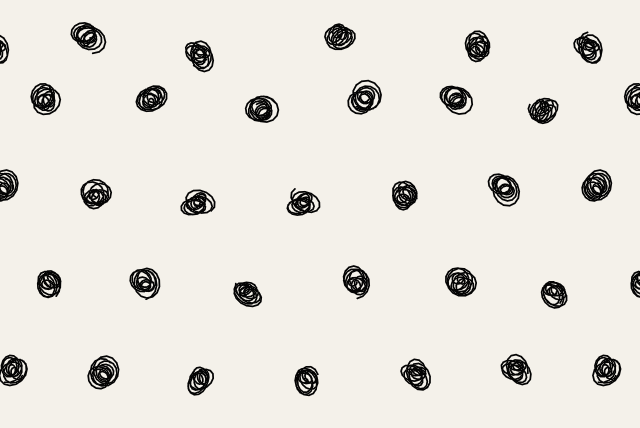
Write a WebGL 2 fragment shader that draws this pattern.

```glsl
#version 300 es
precision highp float;
// Staggered rows of small hand-drawn ink scribbles on warm off-white paper.

uniform vec2 u_resolution;
out vec4 fragColor;

const float TAU = 6.2831853;
const float CANVAS_HEIGHT = 512.0;  // design units from bottom to top
const float PERIOD = 710.0;         // width after which each row repeats
const float REACH = 32.0;           // farthest a scribble extends from its centre
const float TURNS = 8.0;
const int SEGMENTS = 112;
const float HALF_LINE = 1.05;
const vec3 PAPER = vec3(0.957, 0.945, 0.918);
const vec3 INK = vec3(0.015);

float hash(vec2 p) {
    return fract(sin(dot(p, vec2(127.1, 311.7))) * 43758.5453);
}

vec3 hash3(vec2 p) {
    return vec3(hash(p), hash(p + 17.3), hash(p + 41.9));
}

vec2 rotate(vec2 p, float angle) {
    float c = cos(angle), s = sin(angle);
    return vec2(c * p.x - s * p.y, s * p.x + c * p.y);
}

float segmentDistance(vec2 p, vec2 a, vec2 b) {
    vec2 ab = b - a;
    float h = clamp(dot(p - a, ab) / max(dot(ab, ab), 1e-4), 0.0, 1.0);
    return length(p - a - h * ab);
}

// Pen position at t in 0..1: shrinking, tilting, drifting loops
vec2 penPosition(float t, vec3 seed) {
    float angle = TAU * (seed.x + TURNS * t);
    float size = mix(16.5, 6.5, t) + 2.5 * sin(TAU * (2.3 * t + seed.y));
    float squash = mix(0.65, 0.95, seed.z);
    vec2 loop = size * vec2(squash * cos(angle), sin(angle));
    vec2 drift = vec2(sin(TAU * (1.4 * t + seed.y)), cos(TAU * (1.1 * t + seed.z)));
    return rotate(loop, TAU * seed.y + 1.6 * t) + 4.5 * drift;
}

float scribbleDistance(vec2 p, vec3 seed) {
    float d = REACH;
    vec2 previous = penPosition(0.0, seed);
    for (int i = 1; i <= SEGMENTS; i++) {
        vec2 current = penPosition(float(i) / float(SEGMENTS), seed);
        d = min(d, segmentDistance(p, previous, current));
        previous = current;
    }
    return d;
}

// Offset along a row; wave holds amplitude, peak column and cycles
float sway(float column, float count, vec3 wave) {
    return wave.x * cos(TAU * wave.z * (column - wave.y) / count);
}

// Distance to the scribbles of one row, with start as its mean position
float rowDistance(vec2 p, float row, float count, vec2 start, vec3 waveX, vec3 waveY) {
    float spacing = PERIOD / count;
    float nearest = floor((p.x - start.x) / spacing + 0.5);
    float d = REACH;
    for (int k = -1; k <= 1; k++) {
        float cell = nearest + float(k);
        float column = mod(cell, count);
        vec2 offset = vec2(sway(column, count, waveX), sway(column, count, waveY));
        vec2 local = p - start - vec2(cell * spacing, 0.0) - offset;
        if (dot(local, local) < REACH * REACH) {
            d = min(d, scribbleDistance(local, hash3(vec2(column, row))));
        }
    }
    return d;
}

void main() {
    float unitsPerPixel = CANVAS_HEIGHT / u_resolution.y;
    vec2 p = gl_FragCoord.xy * unitsPerPixel;

    // Rows from top to bottom
    float d = rowDistance(p, 1.0, 5.0, vec2(-21.0, 459.0), vec3(-27.0, 1.7, 1.0), vec3(-12.0, 2.0, 2.0));
    d = min(d, rowDistance(p, 2.0, 6.0, vec2(67.0, 389.0), vec3(13.0, 2.8, 1.0), vec3(-9.0, 2.0, 2.0)));
    d = min(d, rowDistance(p, 3.0, 6.0, vec2(4.5, 278.0), vec3(-8.0, 1.3, 1.0), vec3(-11.0, 2.5, 1.0)));
    d = min(d, rowDistance(p, 4.0, 6.0, vec2(66.0, 170.0), vec3(12.0, 4.0, 1.0), vec3(-8.0, 2.0, 2.0)));
    d = min(d, rowDistance(p, 5.0, 6.0, vec2(14.0, 64.0), vec3(12.0, 4.6, 1.0), vec3(-7.0, 2.5, 1.0)));

    // Smooth ink edge, one pixel wide
    float ink = clamp((HALF_LINE - d) / unitsPerPixel + 0.5, 0.0, 1.0);
    fragColor = vec4(mix(PAPER, INK, ink), 1.0);
}
```
